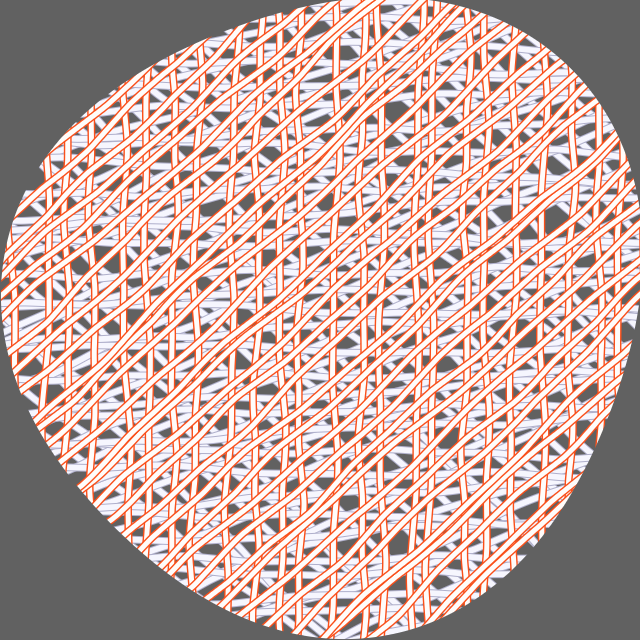
This pattern is drawn by a WebGL 2 fragment shader. Its source:

```glsl
#version 300 es
precision highp float;

uniform vec2 u_resolution;
out vec4 fragColor;

// Colours
const vec3 GROUND = vec3(0.38, 0.38, 0.38);
const vec3 BACK_FILL = vec3(0.965, 0.965, 0.995);
const vec3 BACK_RIM = vec3(0.69, 0.69, 0.80);
const vec3 FRONT_FILL = vec3(1.0, 0.988, 0.98);
const vec3 FRONT_RIM = vec3(0.98, 0.31, 0.10);

// Strand sizes, in canvas units
const float HALF_WIDTH = 0.0061;
const float BACK_RIM_WIDTH = 0.0016;
const float FRONT_RIM_WIDTH = 0.0022;

// Strand irregularity
const float JITTER = 0.6;
const float BEND = 0.0055;
const float BEND_RATE = 13.0;
const int REACH = 3;

// Disc outline: mean radius, three harmonics and their shared direction
const float RADIUS = 0.4955;
const vec3 LOBES = vec3(0.024, 0.010, 0.0255);
const float LOBE_ANGLE = 0.785;

// One set of roughly parallel strands
struct Family {
    float angle;
    float spacing;
    float tilt;
    float seed;
};

const Family FALLING = Family(-0.72, 0.036, 0.14, 1.0);
const Family SHALLOW = Family(0.36, 0.040, 0.16, 2.0);
const Family LEVEL = Family(0.01, 0.032, 0.10, 3.0);
const Family UPRIGHT = Family(1.571, 0.041, 0.03, 4.0);
const Family RISING = Family(0.74, 0.031, 0.05, 5.0);

float hash(vec2 p) {
    return fract(sin(dot(p, vec2(12.99, 78.23))) * 4375.85);
}

// Triangle wave with softened corners, for nearly straight runs
float kink(float x) {
    return asin(0.96 * sin(x)) / 1.571;
}

// Soft coverage of the region where the distance is negative
float coverage(float dist, float pixel) {
    return clamp(0.5 - dist / pixel, 0.0, 1.0);
}

// Sideways drift of one strand along its length
float drift(float along, float id, Family f) {
    float phase = 6.283 * hash(vec2(id, f.seed + 10.0));
    float rate = BEND_RATE * mix(0.8, 1.2, hash(vec2(id, f.seed + 20.0)));
    float lean = (hash(vec2(id, f.seed + 30.0)) - 0.5) * f.tilt;
    float wave = kink(along * rate + phase) + 0.5 * kink(along * rate * 2.3 + phase * 3.0);
    return lean * along + BEND * wave;
}

// Paints every strand of a family that passes near the point
vec3 weave(vec3 colour, vec2 p, Family f, vec3 fill, vec3 rim, float rimWidth, float pixel) {
    vec2 dir = vec2(cos(f.angle), sin(f.angle));
    float along = dot(p, dir);
    float across = dot(p, vec2(-dir.y, dir.x));
    float nearest = floor(across / f.spacing);
    for (int i = -REACH; i <= REACH; i++) {
        float id = nearest + float(i);
        float offset = 0.5 + JITTER * (hash(vec2(id, f.seed)) - 0.5);
        float centre = (id + offset) * f.spacing + drift(along, id, f);
        float dist = abs(across - centre) - HALF_WIDTH;
        vec3 strand = mix(rim, fill, coverage(dist + rimWidth, pixel));
        colour = mix(colour, strand, coverage(dist, pixel));
    }
    return colour;
}

// Distance to the lopsided disc, negative inside
float discDistance(vec2 p) {
    float t = atan(p.y, p.x) - LOBE_ANGLE;
    return length(p) - RADIUS - dot(LOBES, cos(t * vec3(1.0, 2.0, 3.0)));
}

void main() {
    float size = min(u_resolution.x, u_resolution.y);
    vec2 p = (gl_FragCoord.xy - 0.5 * u_resolution) / size;
    float pixel = 1.0 / size;

    // Pale strands behind
    vec3 net = GROUND;
    net = weave(net, p, FALLING, BACK_FILL, BACK_RIM, BACK_RIM_WIDTH, pixel);
    net = weave(net, p, SHALLOW, BACK_FILL, BACK_RIM, BACK_RIM_WIDTH, pixel);
    net = weave(net, p, LEVEL, BACK_FILL, BACK_RIM, BACK_RIM_WIDTH, pixel);

    // Bright-rimmed strands in front
    net = weave(net, p, UPRIGHT, FRONT_FILL, FRONT_RIM, FRONT_RIM_WIDTH, pixel);
    net = weave(net, p, RISING, FRONT_FILL, FRONT_RIM, FRONT_RIM_WIDTH, pixel);

    fragColor = vec4(mix(GROUND, net, coverage(discDistance(p), pixel)), 1.0);
}
```
